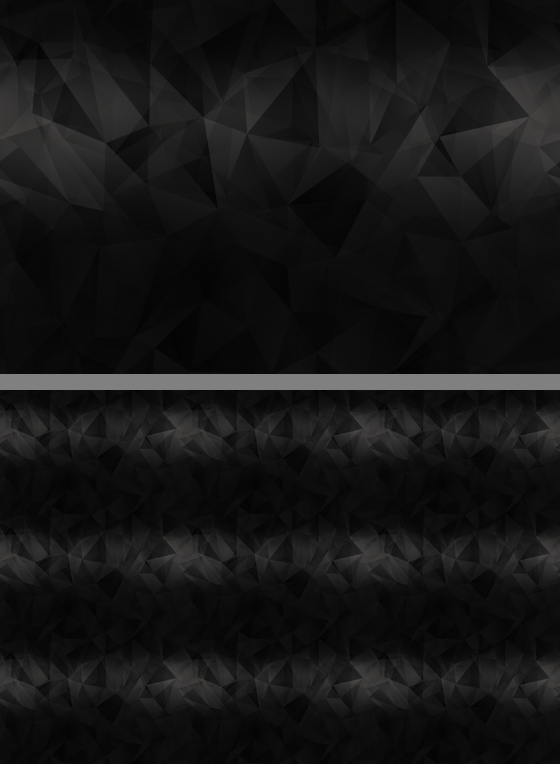
Top, the tile; bottom, the same tile 3 across and 3 down.
A Shadertoy shader for this background:

```glsl
float hash(vec2 p) {
    return fract(sin(dot(p, vec2(127.1, 311.7))) * 43758.5453);
}

float cross2(vec2 a, vec2 b) {
    return a.x * b.y - a.y * b.x;
}

// Jittered grid vertex whose offset repeats every "count" cells
vec2 meshVertex(vec2 cell, vec2 count) {
    vec2 id = mod(cell, count) + count * 3.1;
    return cell + 0.86 * (vec2(hash(id), hash(id + 57.3)) - 0.5);
}

float edgeDistance(vec2 a, vec2 b, vec2 p) {
    return cross2(b - a, p - a) / length(b - a);
}

// Smaller signed area of the two triangles that share diagonal ac
float thinnestArea(vec2 a, vec2 b, vec2 c, vec2 d) {
    return min(cross2(b - a, c - a), cross2(c - a, d - a));
}

// Accumulates (shade, coverage) of one softly tilted triangle
void addFacet(vec2 p, vec2 a, vec2 b, vec2 c, vec2 id, float pixel, inout vec2 sum) {
    float inside = min(edgeDistance(a, b, p), min(edgeDistance(b, c, p), edgeDistance(c, a, p)));
    float coverage = clamp(inside / pixel + 0.5, 0.0, 1.0);
    vec2 tilt = vec2(hash(id + 3.7), hash(id + 8.3)) - 0.5;
    float shade = hash(id) + dot(p - (a + b + c) / 3.0, tilt);
    sum += coverage * vec2(shade, 1.0);
}

// Wrapping triangle mesh, shade centred on zero
float facets(vec2 uv, vec2 count) {
    vec2 p = uv * count;
    float pixel = count.y / iResolution.y;
    vec2 sum = vec2(0.0);
    for (int y = -1; y <= 1; y++)
    for (int x = -1; x <= 1; x++) {
        vec2 cell = floor(p) + vec2(x, y);
        vec2 a = meshVertex(cell, count);
        vec2 b = meshVertex(cell + vec2(1, 0), count);
        vec2 c = meshVertex(cell + vec2(1, 1), count);
        vec2 d = meshVertex(cell + vec2(0, 1), count);
        vec2 id = mod(cell, count) + count * 7.3;

        // Split along the diagonal that gives the fuller triangles
        if (thinnestArea(a, b, c, d) > thinnestArea(b, c, d, a)) {
            addFacet(p, a, b, c, id, pixel, sum);
            addFacet(p, a, c, d, id + 31.7, pixel, sum);
        } else {
            addFacet(p, b, c, d, id, pixel, sum);
            addFacet(p, b, d, a, id + 31.7, pixel, sum);
        }
    }
    return sum.x / max(sum.y, 0.001) - 0.5;
}

void mainImage(out vec4 fragColor, in vec2 fragCoord) {
    vec2 uv = fragCoord / iResolution.xy;

    // Horizontal glow, steeper above than below, brighter at the sides
    float height = uv.y - 0.69;
    float glow = exp(-pow(height / (height > 0.0 ? 0.145 : 0.21), 2.0));
    float light = 0.038 + 0.118 * glow * (1.0 + 0.25 * cos(6.28318 * uv.x));

    // Strong facets under two fainter overlapping meshes
    float relief = 0.72 * facets(uv, vec2(11, 6))
                 + 0.36 * facets(uv, vec2(8, 5))
                 + 0.24 * facets(uv, vec2(15, 8));
    light *= max(1.0 + relief, 0.3);

    // Neutral grey with a trace of warmth
    vec3 color = light * vec3(1.015, 0.995, 0.985);
    fragColor = vec4(color, 1.0);
}
```
